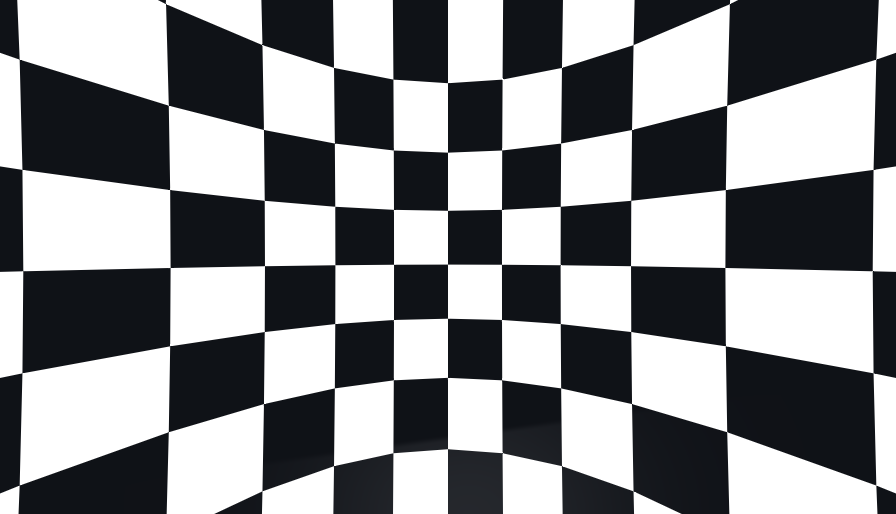
Write a Shadertoy shader that draws this pattern.

```glsl
#define STEP (3.14159265 / 16.0)
#define CAMERA vec3(0.0, 0.028, 0.052)
#define DARK vec3(0.06, 0.07, 0.09)
#define LIGHT vec3(1.0)
#define SHEEN vec3(0.085)
#define SHEEN_CENTER vec2(0.08, -1.0)
#define SHEEN_SIZE vec2(0.62, 0.5)

// Inverse distance along the ray to one flat facet of the globe
float facetNearness(vec2 cell, vec3 ray) {
    vec2 angle = (cell + 0.5) * STEP;
    float k = cos(0.5 * STEP);
    vec3 normal = vec3(cos(angle.y) * sin(angle.x),
                       k * sin(angle.y),
                       cos(angle.y) * cos(angle.x));
    return dot(normal, ray) / (k * k - dot(normal, CAMERA));
}

// Longitude and latitude cell where the ray leaves the unit sphere
vec2 sphereCell(vec3 ray) {
    vec3 dir = normalize(ray);
    float b = dot(CAMERA, dir);
    vec3 hit = CAMERA + dir * (sqrt(b * b + 1.0 - dot(CAMERA, CAMERA)) - b);
    return floor(vec2(atan(hit.x, hit.z), asin(clamp(hit.y, -1.0, 1.0))) / STEP);
}

// Positive on dark facets, negative on light ones, zero on shared edges
float checker(vec3 ray) {
    vec2 cell = sphereCell(ray);
    float dark = -1e3, light = -1e3;
    for (int j = -1; j <= 1; j++) {
        for (int i = -1; i <= 1; i++) {
            vec2 id = cell + vec2(i, j);
            float nearness = facetNearness(id, ray);
            if (mod(id.x + id.y, 2.0) < 0.5) dark = max(dark, nearness);
            else light = max(light, nearness);
        }
    }
    return dark - light;
}

// Faint floor reflection below a slightly tilted horizon
float floorSheen(vec2 p) {
    vec2 q = (p - SHEEN_CENTER) / SHEEN_SIZE;
    float horizon = -0.70 + 0.14 * p.x;
    return exp(-dot(q, q)) * (1.0 - smoothstep(-0.02, 0.01, p.y - horizon));
}

void mainImage(out vec4 fragColor, in vec2 fragCoord) {
    // Ninety degree vertical field of view
    vec2 p = (2.0 * fragCoord - iResolution.xy) / iResolution.y;
    float side = checker(vec3(p, 1.0));

    // Edge blend about one pixel wide
    float width = max(length(vec2(dFdx(side), dFdy(side))), 1e-6);
    float darkness = clamp(0.5 + side / width, 0.0, 1.0);

    vec3 darkTile = DARK + SHEEN * floorSheen(p);
    fragColor = vec4(mix(LIGHT, darkTile, darkness), 1.0);
}
```
